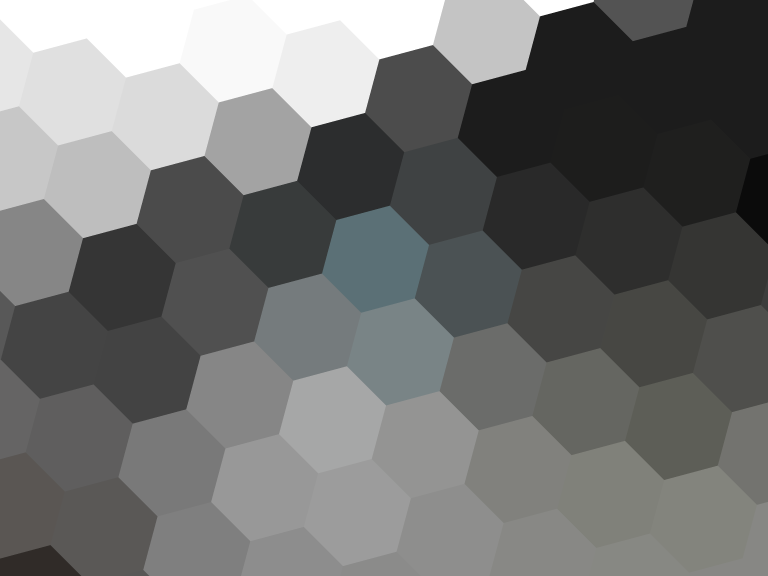
This background is drawn by a WebGL 1 fragment shader. Its source:

```glsl
precision highp float;
// Tilted mosaic of flat, borderless hexagons. Each cell takes one colour from
// a smooth light field sampled at its centre: a bright upper left, a dark
// diagonal band and a warm grey lower part with a teal accent.
uniform vec2 u_resolution;

const float CELL_SPACING = 1.0 / 6.0;           // in canvas heights
const float TILT = radians(15.0);
const vec2 LATTICE_ORIGIN = vec2(0.652, 0.550);
const vec3 TEAL_TINT = vec3(-0.075, 0.020, 0.045);
const vec3 OLIVE_TINT = vec3(0.000, 0.003, -0.027);
const vec3 BROWN_TINT = vec3(0.022, 0.000, -0.016);
const int SAMPLES = 4;                          // per axis, for smooth edges

vec2 rotate(vec2 p, float angle) {
  float c = cos(angle), s = sin(angle);
  return vec2(c * p.x - s * p.y, s * p.x + c * p.y);
}

// Soft round spot: 1 at the centre, fading over the radius.
float spot(vec2 p, vec2 centre, float radius) {
  vec2 d = (p - centre) / radius;
  return exp(-dot(d, d));
}

// Centre of the unit-spaced hexagon that contains p.
vec2 hexCentre(vec2 p) {
  vec2 period = vec2(1.0, sqrt(3.0));
  vec2 a = floor(p / period + 0.5) * period;
  vec2 b = (floor(p / period) + 0.5) * period;
  return distance(p, a) < distance(p, b) ? a : b;
}

// Bright area: fades downwards, a little dimmer in the corner.
float brightLevel(vec2 p) {
  return 0.08 + 0.98 * p.y - 0.07 * spot(p, vec2(0.035, 0.965), 0.156);
}

// Dark area: lightens downwards, with light and dark spots.
float shadeLevel(vec2 p) {
  float level = 0.53 - 0.42 * smoothstep(0.028, 0.774, p.y);
  level += 0.24 * spot(p, vec2(0.582, 0.323), 0.226);
  level += 0.22 * spot(p, vec2(0.703, 0.604), 0.113);
  level -= 0.36 * spot(p, vec2(0.069, -0.042), 0.200);
  level -= 0.14 * spot(p, vec2(0.208, 0.358), 0.122);
  level -= 0.08 * spot(p, vec2(1.198, 0.306), 0.122);
  level -= 0.10 * spot(p, vec2(1.389, 0.653), 0.087);
  return level;
}

vec3 fieldColour(vec2 p) {
  float shade = smoothstep(0.408, 0.582, 1.0 - p.y + 0.49 * p.x);
  vec3 colour = vec3(mix(brightLevel(p), shadeLevel(p), shade));
  colour += TEAL_TINT * spot(p, vec2(0.668, 0.505), 0.130);
  colour += OLIVE_TINT * spot(p, vec2(1.146, 0.184), 0.295);
  colour += BROWN_TINT * spot(p, vec2(0.035, 0.028), 0.156);
  return clamp(colour, 0.0, 1.0);
}

vec3 mosaic(vec2 p) {
  vec2 local = rotate(p - LATTICE_ORIGIN, TILT) / CELL_SPACING;
  vec2 centre = rotate(hexCentre(local) * CELL_SPACING, -TILT) + LATTICE_ORIGIN;
  return fieldColour(centre);
}

void main() {
  // Average a grid of samples inside the fragment.
  vec3 sum = vec3(0.0);
  for (int i = 0; i < SAMPLES; i++) {
    for (int j = 0; j < SAMPLES; j++) {
      vec2 offset = (vec2(float(i), float(j)) + 0.5) / float(SAMPLES) - 0.5;
      sum += mosaic((gl_FragCoord.xy + offset) / u_resolution.y);
    }
  }
  gl_FragColor = vec4(sum / float(SAMPLES * SAMPLES), 1.0);
}
```
